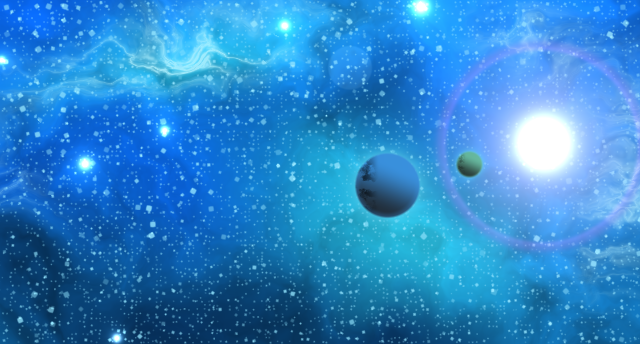
A WebGL 1 fragment shader for this background:

```glsl
precision highp float;
// Blue nebula with scattered stars, two planets and a bright ringed sun.
uniform vec2 u_resolution;

const vec3 NAVY = vec3(0.02, 0.16, 0.32);
const vec3 TEAL = vec3(0.05, 0.38, 0.60);
const vec3 BLUE = vec3(0.03, 0.37, 0.87);
const vec3 AZURE = vec3(0.10, 0.56, 0.94);
const vec3 CYAN = vec3(0.16, 0.80, 0.92);
const vec3 ICE = vec3(0.70, 0.95, 1.0);
const vec3 LAVENDER = vec3(0.68, 0.72, 0.98);

float hash(vec2 p) {
  vec3 q = fract(vec3(p.xyx) * 0.1031);
  q += dot(q, q.yzx + 33.33);
  return fract((q.x + q.y) * q.z);
}

float noise(vec2 p) {
  vec2 i = floor(p), f = fract(p);
  f = f * f * (3.0 - 2.0 * f);
  return mix(mix(hash(i), hash(i + vec2(1, 0)), f.x),
             mix(hash(i + vec2(0, 1)), hash(i + vec2(1, 1)), f.x), f.y);
}

float fbm(vec2 p) {
  float sum = 0.0, gain = 0.5;
  for (int i = 0; i < 5; i++) {
    sum += gain * noise(p);
    p = mat2(1.6, 1.2, -1.2, 1.6) * p + 17.3;
    gain *= 0.5;
  }
  return sum;
}

// Soft elliptical weight, tilted by an angle
float blob(vec2 p, vec2 centre, vec2 size, float angle) {
  float c = cos(angle), s = sin(angle);
  vec2 d = mat2(c, -s, s, c) * (p - centre) / size;
  return exp(-dot(d, d));
}

// Rounded, randomly turned squares scattered over a grid
float stars(vec2 p, float scale, float radius, float density, float seed) {
  vec2 g = p * scale, cell = floor(g);
  vec2 key = cell + seed;
  vec2 d = fract(g) - 0.3 - 0.4 * vec2(hash(key), hash(key + 41.7));
  float a = 6.28 * hash(key + 7.9), c = cos(a), s = sin(a);
  d = abs(mat2(c, -s, s, c) * d);
  float size = radius * scale * mix(0.45, 1.0, hash(key + 3.1));
  float dist = mix(max(d.x, d.y), length(d), 0.4) - size;
  float aa = scale / u_resolution.y;
  float shown = step(hash(key + 23.5), density);
  return shown * smoothstep(aa, -aa, dist) * mix(0.35, 1.0, hash(key + 11.3));
}

// Small white star with a soft halo
vec3 flare(vec2 p, vec2 centre, float size) {
  float d = length(p - centre) / size;
  return vec3(1.0) * exp(-d * d * 5.0) + vec3(0.25, 0.55, 0.7) * exp(-d * 1.6);
}

vec3 nebula(vec2 p) {
  vec2 warp = vec2(fbm(p * 3.5), fbm(p * 3.5 + 31.0)) - 0.5;
  vec2 q = p + 0.24 * warp;
  float cloud = fbm(p * 6.0 + warp * 4.0);
  vec3 c = mix(TEAL, BLUE, smoothstep(0.25, 0.8, q.y));
  // Blue fields
  c = mix(c, BLUE, 0.9 * blob(q, vec2(0.20, 0.58), vec2(0.48, 0.25), 0.3));
  c = mix(c, BLUE, 0.75 * blob(q, vec2(0.55, 0.47), vec2(0.20, 0.18), 0.5));
  c = mix(c, AZURE, 0.85 * blob(q, vec2(1.20, 0.95), vec2(0.50, 0.20), 0.0));
  c = mix(c, AZURE, 0.7 * blob(q, vec2(1.72, 0.48), vec2(0.32, 0.42), 0.0));
  // Dark clouds
  c = mix(c, NAVY, 0.9 * blob(q, vec2(0.50, 0.02), vec2(0.50, 0.25), 0.0));
  c = mix(c, NAVY, 0.6 * blob(q, vec2(0.02, 0.22), vec2(0.25, 0.17), 0.0));
  c = mix(c, TEAL, 0.85 * blob(q, vec2(0.93, 0.60), vec2(0.28, 0.18), -0.3));
  c = mix(c, NAVY, 0.5 * blob(q, vec2(1.12, 0.69), vec2(0.14, 0.08), 0.0));
  c = mix(c, TEAL, 0.6 * blob(q, vec2(1.70, 0.10), vec2(0.32, 0.16), 0.0));
  // Cyan gas
  c = mix(c, CYAN, 0.85 * blob(q, vec2(1.21, 0.31), vec2(0.28, 0.20), -0.5));
  c = mix(c, CYAN, 0.5 * blob(q, vec2(1.08, 0.46), vec2(0.24, 0.20), 0.0));
  c = mix(c, NAVY, 0.85 * blob(q, vec2(1.16, 0.03), vec2(0.26, 0.12), 0.0));
  c = mix(c, CYAN, 0.85 * blob(q, vec2(0.52, 0.84), vec2(0.46, 0.13), 0.25));
  c *= 0.66 + 0.70 * cloud;
  // Bright filaments
  float ridge = 1.0 - abs(2.0 * fbm(vec2(p.x * 5.0 - p.y * 4.0, p.y * 14.0) + warp * 5.0) - 1.0);
  float veil = blob(q, vec2(0.50, 0.85), vec2(0.36, 0.09), 0.25)
             + 0.7 * blob(q, vec2(1.58, 0.88), vec2(0.16, 0.07), -0.4)
             + 0.8 * blob(q, vec2(1.84, 0.50), vec2(0.11, 0.25), -0.2)
             + 0.4 * blob(q, vec2(0.03, 0.47), vec2(0.12, 0.10), -0.5);
  return mix(c, ICE, clamp(veil * pow(ridge, 5.0), 0.0, 0.85));
}

// Shaded ball: lit at upper right, mottled at left, with a glowing rim
vec3 planet(vec3 back, vec2 p, vec2 centre, float radius, vec3 lit, vec3 shade, float mottle) {
  vec2 d = (p - centre) / radius;
  float r = length(d), aa = 1.5 / (u_resolution.y * radius);
  back = mix(back, vec3(0.36, 0.80, 0.92), 0.6 * exp(-max(r - 1.0, 0.0) * 5.0));
  float light = smoothstep(-0.85, 0.65, dot(d, vec2(0.38, 0.92)));
  float patches = smoothstep(0.45, 0.65, fbm(d * 4.0 + 5.0)) * smoothstep(-0.25, -0.75, d.x);
  vec3 body = mix(shade, lit, light) * (1.0 - mottle * patches);
  body = mix(body, lit, 0.3 * smoothstep(0.8, 1.0, r));
  return mix(back, body, smoothstep(1.0 + aa, 1.0 - aa, r));
}

void main() {
  vec2 p = gl_FragCoord.xy / u_resolution.y;
  p.x += 0.5 * (1.855 - u_resolution.x / u_resolution.y);
  vec3 c = nebula(p);

  // Star fields, denser at upper left
  float crowd = 0.16 + 0.45 * blob(p, vec2(0.50, 0.75), vec2(0.65, 0.33), 0.0);
  float dots = stars(p, 24.0, 0.0085, crowd, 5.0) + stars(p, 43.0, 0.0045, 0.32, 90.0);
  float dust = stars(p, 85.0, 0.0024, 0.32, 200.0);
  c = mix(c, vec3(0.58, 0.90, 1.0), clamp(0.85 * dots + 0.65 * dust, 0.0, 1.0));
  c += flare(p, vec2(1.221, 0.980), 0.045) + flare(p, vec2(0.245, 0.524), 0.036);
  c += flare(p, vec2(0.476, 0.621), 0.024) + flare(p, vec2(0.825, 0.925), 0.027);
  c += flare(p, vec2(0.337, 0.017), 0.024) + flare(p, vec2(0.002, 0.825), 0.022);

  // Sun halo, lens ring and faint ghost disc
  float d = length(p - vec2(1.578, 0.583));
  float ring = length(p - vec2(1.573, 0.575)) - 0.296;
  c = mix(c, LAVENDER, 0.88 * exp(-pow(d / 0.23, 2.0)));
  c = mix(c, vec3(0.50, 0.52, 0.92), 0.38 * exp(-pow(ring / 0.014, 2.0)));
  c += vec3(0.10, 0.02, 0.06) * exp(-pow((ring + 0.012) / 0.008, 2.0));
  float ghost = length(p - vec2(1.015, 0.803));
  c += vec3(0.07, 0.06, 0.04) * smoothstep(0.067, 0.060, ghost);

  c = planet(c, p, vec2(1.124, 0.461), 0.093, vec3(0.22, 0.56, 0.86), vec3(0.13, 0.18, 0.23), 0.6);
  c = planet(c, p, vec2(1.362, 0.522), 0.037, vec3(0.36, 0.68, 0.58), vec3(0.14, 0.22, 0.20), 0.3);
  c += vec3(1.0, 0.97, 1.0) * (exp(-pow(d / 0.068, 2.0)) + 0.30 * exp(-d / 0.10));
  gl_FragColor = vec4(clamp(c, 0.0, 1.0), 1.0);
}
```
